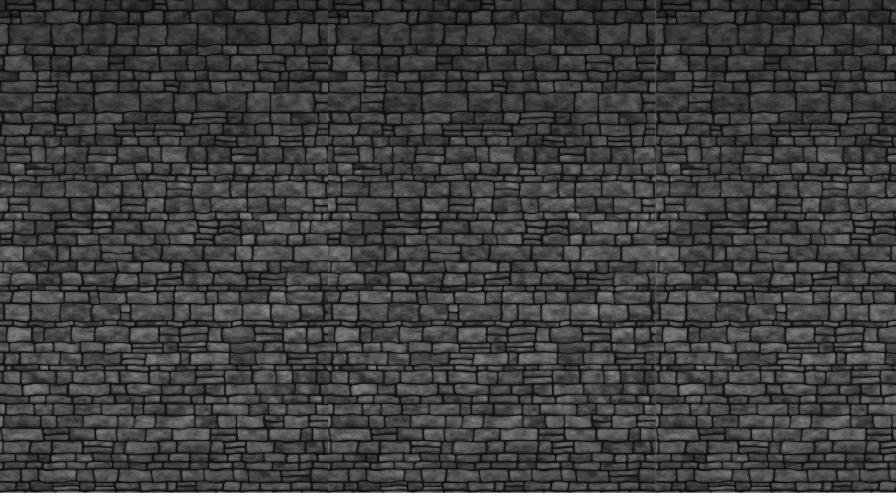
Give the GLSL for this texture, as a WebGL 1 fragment shader.

```glsl
precision highp float;
// Dark dry-stone wall: irregular grey courses in a panel repeated across, above a white strip.

uniform vec2 u_resolution;

// Lengths are fractions of the canvas height.
#define PANEL_WIDTH 0.6505
#define STRIP_HEIGHT 0.0225
#define COURSES 41.0
#define EDGE_JITTER 0.68
#define JOINT_HALF 0.0014
#define CORNER_RADIUS 0.0045
#define WOBBLE 0.0045
#define SPLIT_CHANCE 0.12
#define STONE_TONE 0.305
#define JOINT_TONE 0.075
#define GRAIN 0.34

float hash(vec2 p) {
  vec3 h = fract(vec3(p.xyx) * 0.1031);
  h += dot(h, h.yzx + 33.33);
  return fract((h.x + h.y) * h.z);
}

float noise(vec2 p) {
  vec2 cell = floor(p);
  vec2 f = fract(p);
  f = f * f * (3.0 - 2.0 * f);
  float below = mix(hash(cell), hash(cell + vec2(1.0, 0.0)), f.x);
  float above = mix(hash(cell + vec2(0.0, 1.0)), hash(cell + 1.0), f.x);
  return mix(below, above, f.y);
}

float fbm(vec2 p) {
  float sum = 0.0;
  float amplitude = 0.5;
  for (int i = 0; i < 4; i++) {
    sum += amplitude * noise(p);
    p = p * 1.9 + 17.3;
    amplitude *= 0.62;
  }
  return sum / 1.12;
}

// Irregular one-dimensional cells: jittered edge and cell lookup.
float edgeAt(float k, float seed) {
  return k + EDGE_JITTER * (hash(vec2(k + 5.0, seed)) - 0.5);
}

float cellAt(float v, float seed) {
  float k = floor(v + 0.5);
  return k - step(v, edgeAt(k, seed));
}

float roundedBox(vec2 p, vec2 halfSize, float radius) {
  vec2 q = abs(p) - halfSize + radius;
  return length(max(q, 0.0)) + min(max(q.x, q.y), 0.0) - radius;
}

float wallTone(vec2 q, float pixel) {
  // Uneven outlines
  vec2 bend = vec2(noise(q * 48.0), noise(q * 42.0 + 71.0)) - 0.5;
  vec2 w = q + WOBBLE * bend;

  // Courses, thinner toward the bottom
  float wallHeight = 1.0 - STRIP_HEIGHT;
  float t = w.y / wallHeight;
  float v = COURSES * t * (1.15 - 0.15 * t);
  float pitch = wallHeight / (COURSES * (1.15 - 0.30 * t));
  float course = cellAt(v, 3.0);
  float bottom = edgeAt(course, 3.0);
  float rise = edgeAt(course + 1.0, 3.0) - bottom;

  // Stones, longer in the taller courses
  float count = 20.0 - 6.0 * rise + 4.0 * (hash(vec2(course, 9.0)) - 0.5);
  float stoneLength = PANEL_WIDTH / count;
  float u = w.x / stoneLength + hash(vec2(course, 21.0));
  float column = cellAt(u, course + 40.0);
  float left = edgeAt(column, course + 40.0);
  float run = edgeAt(column + 1.0, course + 40.0) - left;

  vec2 size = vec2(run * stoneLength, rise * pitch);
  vec2 pos = vec2((u - left) * stoneLength, (v - bottom) * pitch);
  vec2 id = vec2(column, course);

  // Some places hold two thin stones
  if (hash(id + 130.0) < SPLIT_CHANCE && rise > 0.8) {
    float upper = step(size.y * 0.5, pos.y);
    size.y *= 0.5;
    pos.y -= upper * size.y;
    id.x += 60.0 * (upper + 1.0);
  }

  float joint = JOINT_HALF * (0.5 + noise(q * 30.0 + 9.0));
  vec2 rel = pos - 0.5 * size;
  vec2 halfSize = 0.5 * size - joint;
  float radius = min(CORNER_RADIUS, 0.9 * min(halfSize.x, halfSize.y));
  float depth = -roundedBox(rel, halfSize, radius);

  // Rough faces lit from above
  float grain = fbm(q * vec2(60.0, 95.0) + 13.0 * hash(id)) - 0.5;
  float stone = STONE_TONE + 0.11 * (hash(id + 200.0) - 0.5) + GRAIN * grain;
  stone += 0.03 * clamp(rel.y / halfSize.y, -1.0, 1.0);
  stone *= mix(0.78, 1.0, smoothstep(0.0, 0.005, depth));

  // Joints, then broad light falling off at the top and foot
  float tone = mix(JOINT_TONE, stone, smoothstep(-0.6 * pixel, 0.6 * pixel, depth));
  float light = 1.06 - 0.38 * smoothstep(0.6, 1.0, t);
  light -= 0.12 * (1.0 - smoothstep(0.0, 0.15, t));
  return tone * (light + 0.16 * (noise(q * 7.0) - 0.5));
}

void main() {
  float pixel = 1.0 / u_resolution.y;
  vec2 p = gl_FragCoord.xy * pixel;
  vec2 q = vec2(mod(p.x, PANEL_WIDTH), p.y - STRIP_HEIGHT);
  float tone = wallTone(q, pixel);

  // Faint pale seam at the second panel joint
  float seam = 1.0 - smoothstep(0.0005, 0.0005 + pixel, abs(p.x - 2.0 * PANEL_WIDTH));
  tone = mix(tone, 0.36, 0.45 * seam);

  float wall = smoothstep(-0.5 * pixel, 0.5 * pixel, q.y);
  gl_FragColor = vec4(vec3(mix(1.0, tone, wall)), 1.0);
}
```
